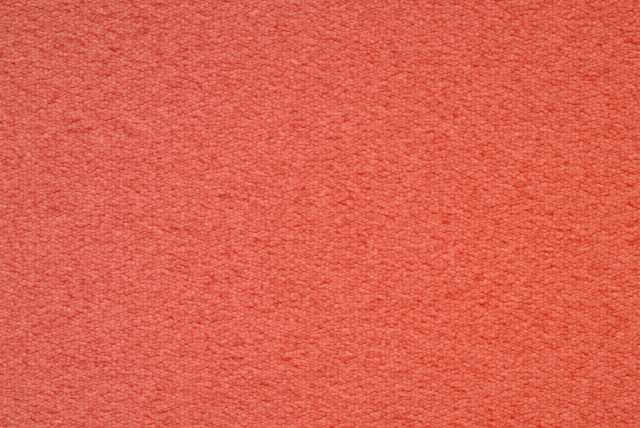
Give the GLSL for this texture, as a WebGL 2 fragment shader.

```glsl
#version 300 es
precision highp float;
// Coral knitted fabric with a crisp, pebbled surface.
// Jittered loops stand in wales, each lit from above with a dark rim; slanted
// tufts, short crevices and fibre noise vary them over a broad colour gradient.

uniform vec2 u_resolution;
out vec4 fragColor;

// Colour and light
const vec3 PINK_SIDE = vec3(0.862, 0.402, 0.341);
const vec3 RED_SIDE = vec3(0.889, 0.377, 0.287);
const vec3 SHADE_TINT = vec3(0.032, 0.065, 0.065);
const float LIGHT_PEAK = 1.025;
const float LIGHT_FALLOFF = 0.15;

// Feature counts per canvas height
const vec2 LOOPS = vec2(106.0, 126.0);
const vec2 TUFT = vec2(72.0, 136.0);
const vec2 CREVICE = vec2(62.0, 146.0);
const vec2 PATCH = vec2(38.0, 72.0);
const vec2 FIBRE = vec2(180.0, 230.0);
const float SLANT = 0.17;
const vec2 LOOP_JITTER = vec2(0.4, 0.75);

// Strength of each layer
const float LOOP_GAIN = 1.75;
const float TUFT_GAIN = 1.35;
const float CREVICE_GAIN = 1.2;
const float PATCH_GAIN = 0.5;
const float FIBRE_GAIN = 1.4;

const int SAMPLES = 2;

float hash(vec2 cell) {
    uvec2 v = uvec2(ivec2(cell)) * uvec2(1597334673u, 3812015801u);
    uint n = (v.x ^ v.y) * 1597334673u;
    n = (n ^ (n >> 15u)) * 2246822519u;
    n ^= n >> 13u;
    return float(n >> 8u) / 16777216.0;
}

float noise(vec2 p) {
    vec2 i = floor(p);
    vec2 f = fract(p);
    f = f * f * (3.0 - 2.0 * f);
    float low = mix(hash(i), hash(i + vec2(1.0, 0.0)), f.x);
    float high = mix(hash(i + vec2(0.0, 1.0)), hash(i + 1.0), f.x);
    return mix(low, high, f.y);
}

// Nearest jittered loop: bright upper side, dark rim, its own tone
float knitLoops(vec2 p) {
    vec2 q = p * LOOPS + 10.0;
    q.x += 0.6 * noise(p * 24.0 + 7.0);
    q.y += 1.2 * noise(p * 30.0 + 31.0);
    vec2 home = floor(q);
    float nearest = 9.0;
    float rise = 0.0;
    float tone = 0.0;
    for (int y = -1; y <= 1; y++) {
        for (int x = -1; x <= 1; x++) {
            vec2 cell = home + vec2(x, y);
            vec2 jitter = vec2(hash(cell + 600.0), hash(cell + 1200.0)) - 0.5;
            float stagger = 0.25 * (2.0 * mod(cell.x, 2.0) - 1.0);
            vec2 local = q - cell - 0.5 - LOOP_JITTER * jitter - vec2(0.0, stagger);
            float d = dot(local, local);
            if (d < nearest) {
                nearest = d;
                rise = local.y;
                tone = hash(cell + 1800.0) - 0.5;
            }
        }
    }
    float rim = smoothstep(0.3, 0.75, sqrt(nearest));
    return 1.1 * rise - 0.9 * (rim - 0.2) + 0.6 * tone;
}

// Combined light and dark of the cloth, centred near zero
float clothShade(vec2 p) {
    vec2 slanted = vec2(p.x, p.y + SLANT * p.x);
    slanted.y += 0.01 * noise(p * 34.0 + 11.0);

    vec2 t = slanted * TUFT + 90.0;
    float tuft = noise(t) - noise(t + vec2(0.0, 0.75));
    float crevice = 1.0 - smoothstep(0.1, 0.26, noise(slanted * CREVICE + 210.0));
    float patches = noise(slanted * PATCH + 330.0) - 0.5;
    float fibre = noise(p * FIBRE + 470.0) - 0.5;

    return LOOP_GAIN * knitLoops(p)
         + TUFT_GAIN * tuft
         - CREVICE_GAIN * (crevice - 0.1)
         + PATCH_GAIN * patches
         + FIBRE_GAIN * fibre;
}

// Broad tint from pink at the left to red at the right, dimmer at the edges
vec3 baseColour(vec2 uv) {
    float side = 0.85 * uv.x + 0.15 * (1.0 - uv.y);
    vec2 fromLight = uv - vec2(0.5, 0.42);
    float light = LIGHT_PEAK - LIGHT_FALLOFF * dot(fromLight, fromLight);
    return mix(PINK_SIDE, RED_SIDE, smoothstep(0.0, 1.0, side)) * light;
}

void main() {
    // Average a small grid of samples to smooth the loop edges
    float shade = 0.0;
    for (int i = 0; i < SAMPLES * SAMPLES; i++) {
        vec2 offset = (vec2(i % SAMPLES, i / SAMPLES) + 0.5) / float(SAMPLES) - 0.5;
        shade += clothShade((gl_FragCoord.xy + offset) / u_resolution.y);
    }
    shade /= float(SAMPLES * SAMPLES);
    vec3 colour = baseColour(gl_FragCoord.xy / u_resolution) + SHADE_TINT * shade;
    fragColor = vec4(clamp(colour, 0.0, 1.0), 1.0);
}
```
